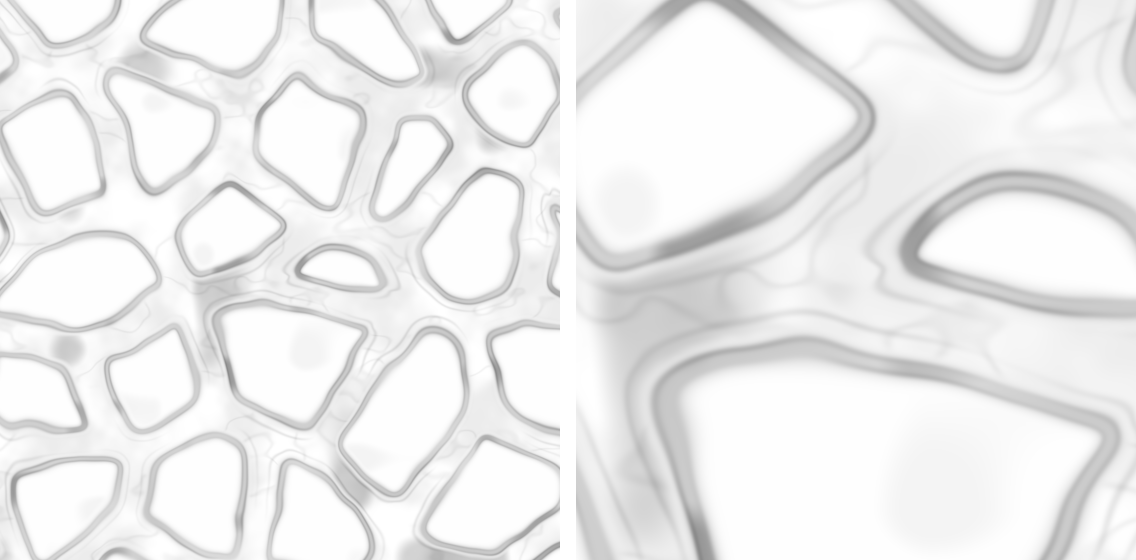
Left: the whole. Right: its middle third, enlarged.
Reproduce this texture procedurally as a Shadertoy shader.

```glsl
const vec2 STONE_GRID = vec2(4.1, 4.5);
const float JITTER = 0.72;
const float SIZE_VARIATION = 0.013;
const float CORNER_ROUNDING = 0.0095;
const float MORTAR_HALF_WIDTH = 0.031;
const vec3 PAPER = vec3(1.0);

vec3 hash32(vec2 p) {
    vec3 q = fract(p.xyx * vec3(0.1031, 0.1030, 0.0973));
    q += dot(q, q.yxz + 33.33);
    return fract((q.xxy + q.yzz) * q.zyx);
}

float valueNoise(vec2 p) {
    vec2 i = floor(p), f = fract(p);
    f = f * f * (3.0 - 2.0 * f);
    vec2 e = vec2(0.0, 1.0);
    return mix(mix(hash32(i).x, hash32(i + e.yx).x, f.x),
               mix(hash32(i + e.xy).x, hash32(i + e.yy).x, f.x), f.y);
}

float fbm(vec2 p) {
    float sum = 0.0, amplitude = 0.55;
    for (int i = 0; i < 3; i++) {
        sum += amplitude * valueNoise(p);
        p = mat2(1.6, 1.2, -1.2, 1.6) * p + 7.3;
        amplitude *= 0.5;
    }
    return sum;
}

float gauss(float x, float width) {
    return exp(-x * x / (width * width));
}

// Stone centre in xy, power-diagram weight in z
vec3 stoneSeed(vec2 cell) {
    vec3 h = hash32(cell + 41.0);
    vec2 stagger = vec2(0.5 * mod(cell.y, 2.0), 0.0);
    vec2 centre = cell + stagger + 0.5 + JITTER * (h.xy - 0.5);
    return vec3(centre / STONE_GRID, SIZE_VARIATION * sqrt(h.z));
}

float power(vec2 p, vec3 seed) {
    vec2 r = p - seed.xy;
    return dot(r, r) - seed.z;
}

// Rounded distance to the stone's outline, positive inside
float stoneDistance(vec2 p) {
    vec2 base = floor(p * STONE_GRID), home = base;
    float nearest = 1e3;
    for (int y = -2; y <= 2; y++)
    for (int x = -2; x <= 2; x++) {
        vec2 cell = base + vec2(x, y);
        float d = power(p, stoneSeed(cell));
        if (d < nearest) { nearest = d; home = cell; }
    }

    // Smooth minimum over the edges, with its gradient for even line widths
    vec3 seed = stoneSeed(home);
    float total = 0.0;
    vec2 gradient = vec2(0.0);
    for (int y = -2; y <= 2; y++)
    for (int x = -2; x <= 2; x++) {
        if (x == 0 && y == 0) continue;
        vec3 other = stoneSeed(home + vec2(x, y));
        vec2 toOther = other.xy - seed.xy;
        float gap = max(length(toOther), 0.01);
        float edge = (power(p, other) - nearest) / (2.0 * gap);
        float share = exp(-edge / CORNER_ROUNDING);
        total += share;
        gradient += share * toOther / gap;
    }
    float d = -CORNER_ROUNDING * log(max(total, 1e-30));
    float slope = length(gradient) / max(total, 1e-30);
    return (d - MORTAR_HALF_WIDTH) / max(slope, 0.4);
}

vec2 wobble(vec2 p, float frequency, float amount) {
    vec2 q = p * frequency;
    return amount * (vec2(valueNoise(q), valueNoise(q + 19.7)) - 0.5);
}

// Soft band carrying two pencil lines and a wandering echo
float outlineInk(float d, vec2 p) {
    float pressure = mix(0.7, 1.2, valueNoise(p * 11.0 + 3.0));
    float band = 0.19 * gauss(d, 0.0082);
    float inner = 0.17 * valueNoise(p * 13.0 + 31.0) * gauss(d - 0.0042, 0.0022);
    float outer = 0.20 * valueNoise(p * 12.0 + 57.0) * gauss(d + 0.0042, 0.0022);
    float blot = 0.20 * smoothstep(0.68, 0.92, valueNoise(p * 15.0 + 83.0)) * gauss(d, 0.006);
    float drift = 0.012 + 0.012 * valueNoise(p * 9.0 + 5.0);
    float echo = 0.09 * smoothstep(0.5, 0.85, valueNoise(p * 8.0 + 71.0)) * gauss(d + drift, 0.0025);
    return pressure * (band + inner + outer) + blot + echo;
}

// Pale clouds, thin creases and a few grey patches
float mortarInk(float d, vec2 p) {
    float clouds = 0.075 * smoothstep(0.25, 0.75, fbm(p * 14.0));
    float crease = 0.045 * gauss(fbm(p * vec2(9.0, 13.0) + 23.0) - 0.48, 0.022);
    float patches = 0.17 * smoothstep(0.76, 0.92, valueNoise(p * 8.0 + 47.0));
    return (clouds + crease + patches) * smoothstep(-0.006, -0.015, d);
}

float stoneInk(float d, vec2 p) {
    float smudge = 0.04 * smoothstep(0.8, 0.95, valueNoise(p * 11.0 + 61.0));
    return (0.004 + smudge) * smoothstep(0.008, 0.02, d);
}

void mainImage(out vec4 fragColor, in vec2 fragCoord) {
    vec2 p = fragCoord / iResolution.y;
    vec2 bent = p + wobble(p, 9.0, 0.032) + wobble(p, 24.0, 0.009);
    float d = stoneDistance(bent);
    float ink = outlineInk(d, p) + mortarInk(d, p) + stoneInk(d, p);
    fragColor = vec4(PAPER * (1.0 - min(ink, 0.6)), 1.0);
}
```
